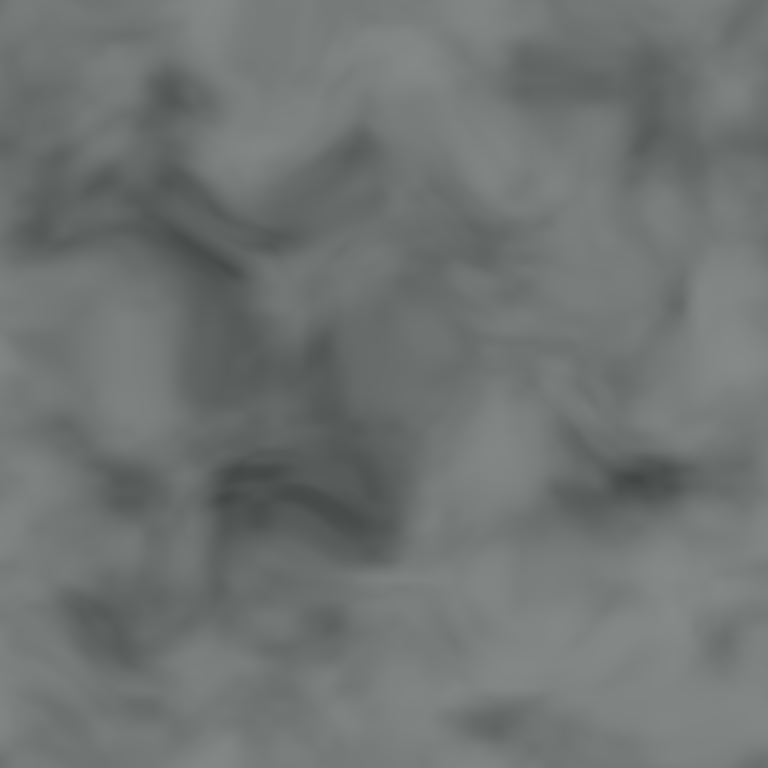
Write a Shadertoy shader that draws this texture.

```glsl
const vec3 SLATE = vec3(0.444, 0.461, 0.455);
const vec3 TINT = vec3(1.0, 1.01, 1.03);

float hash(vec2 cell, float seed) {
    return fract(sin(dot(cell, vec2(127.1, 311.7)) + seed * 74.7) * 43758.5453);
}

// Value noise that wraps after a whole number of cells
float wrapNoise(vec2 uv, vec2 period, float seed) {
    vec2 p = uv * period + vec2(0.37, 0.61) * seed;
    vec2 cell = floor(p);
    vec2 f = p - cell;
    vec2 w = f * f * f * (f * (f * 6.0 - 15.0) + 10.0);
    vec2 a = mod(cell, period);
    vec2 b = mod(cell + 1.0, period);
    float low = mix(hash(a, seed), hash(vec2(b.x, a.y), seed), w.x);
    float high = mix(hash(vec2(a.x, b.y), seed), hash(b, seed), w.x);
    return mix(low, high, w.y);
}

// Octaves of shrinking, fading blotches, centred on zero
float clouds(vec2 uv, vec2 period, float gain, float seed) {
    float sum = 0.0;
    float total = 0.0;
    float weight = 1.0;
    for (int i = 0; i < 4; i++) {
        sum += weight * (wrapNoise(uv, period, seed + float(i)) - 0.5);
        total += weight;
        weight *= gain;
        gain *= 0.72;
        period *= 2.0;
    }
    return sum / total;
}

// Gentle periodic bending of the coordinates
vec2 bend(vec2 uv, vec2 period, float amount, float seed) {
    vec2 shift = vec2(wrapNoise(uv, period, seed), wrapNoise(uv, period, seed + 5.0));
    return uv + amount * (shift - 0.5);
}

// Dark hollows reach further from the middle tone than light patches
vec3 shade(float tone, float contrast, float skew) {
    return SLATE + TINT * (contrast * tone - skew * tone * tone);
}

void mainImage(out vec4 fragColor, in vec2 fragCoord) {
    vec2 uv = fragCoord / iResolution.xy;
    vec2 bent = bend(uv, vec2(6.0, 7.0), 0.09, 11.0);
    float tone = clouds(bent, vec2(5.0, 6.0), 0.68, 3.0);
    fragColor = vec4(shade(tone, 0.36, 0.4), 1.0);
}
```
